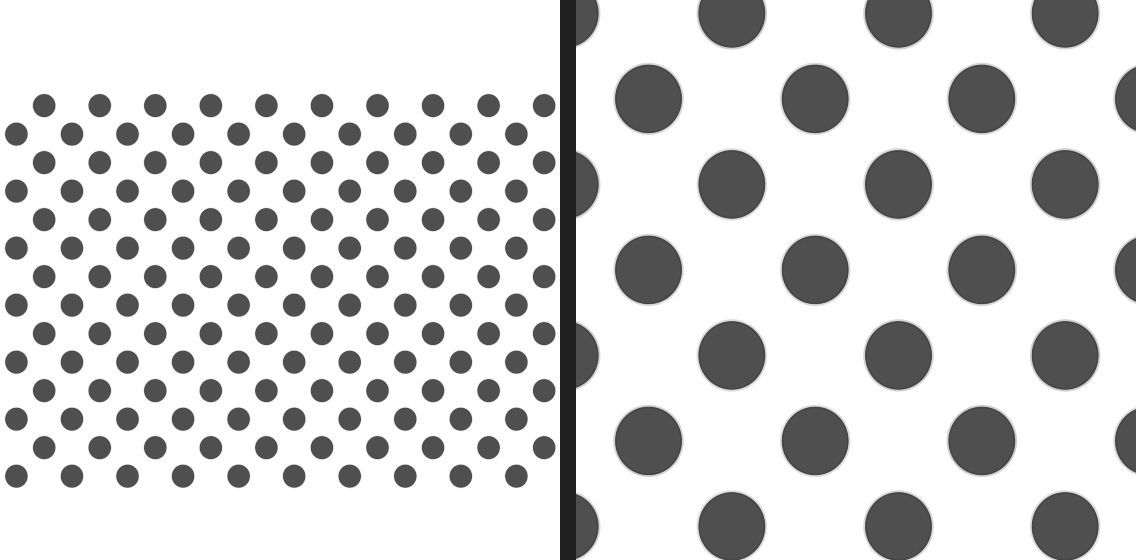
Left: the whole. Right: its middle third, enlarged.
Reproduce this pattern procedurally as a Shadertoy shader.

```glsl
// Staggered rows of charcoal dots with a faint pale halo on a white band.
#define COLUMNS 10.0
#define ROWS 14.0
#define PITCH vec2(0.0992, 0.0509)
#define FIRST_DOT vec2(0.0293, 0.1497)
#define DOT_RADIUS 0.0199
#define DOT_STRETCH 1.025
#define RIM_WIDTH 0.0010
#define HALO_WIDTH 0.0011
#define DOT_COLOR vec3(0.31)
#define RIM_COLOR vec3(0.27)
#define HALO_COLOR vec3(0.81)

float hash(vec2 p) {
    return fract(sin(dot(p, vec2(127.1, 311.7))) * 43758.5453);
}

// Index of the nearest dot; odd rows shift by half a pitch.
vec2 nearestDot(vec2 uv) {
    float row = clamp(round((uv.y - FIRST_DOT.y) / PITCH.y), 0.0, ROWS - 1.0);
    float shift = 0.5 * mod(row, 2.0);
    float column = round((uv.x - FIRST_DOT.x) / PITCH.x - shift);
    return vec2(clamp(column, 0.0, COLUMNS - 1.0), row);
}

vec2 dotCenter(vec2 id) {
    return FIRST_DOT + PITCH * vec2(id.x + 0.5 * mod(id.y, 2.0), id.y);
}

// Approximate signed distance to a slightly tall ellipse.
float dotDistance(vec2 p) {
    return length(p / vec2(1.0, DOT_STRETCH)) - DOT_RADIUS;
}

float inside(float d, float blur) {
    return 1.0 - smoothstep(-blur, blur, d);
}

void mainImage(out vec4 fragColor, in vec2 fragCoord) {
    vec2 uv = fragCoord / iResolution.xy;
    float blur = 0.6 / min(iResolution.x, iResolution.y);

    vec2 id = nearestDot(uv);
    float d = dotDistance(uv - dotCenter(id));

    // Halo strength differs slightly from dot to dot.
    float haloStrength = mix(0.7, 1.0, hash(id));

    // Layers from the outside in.
    vec3 color = vec3(1.0);
    color = mix(color, HALO_COLOR, haloStrength * inside(d - HALO_WIDTH, blur));
    color = mix(color, RIM_COLOR, inside(d, blur));
    color = mix(color, DOT_COLOR, inside(d + RIM_WIDTH, blur));

    fragColor = vec4(color, 1.0);
}
```
